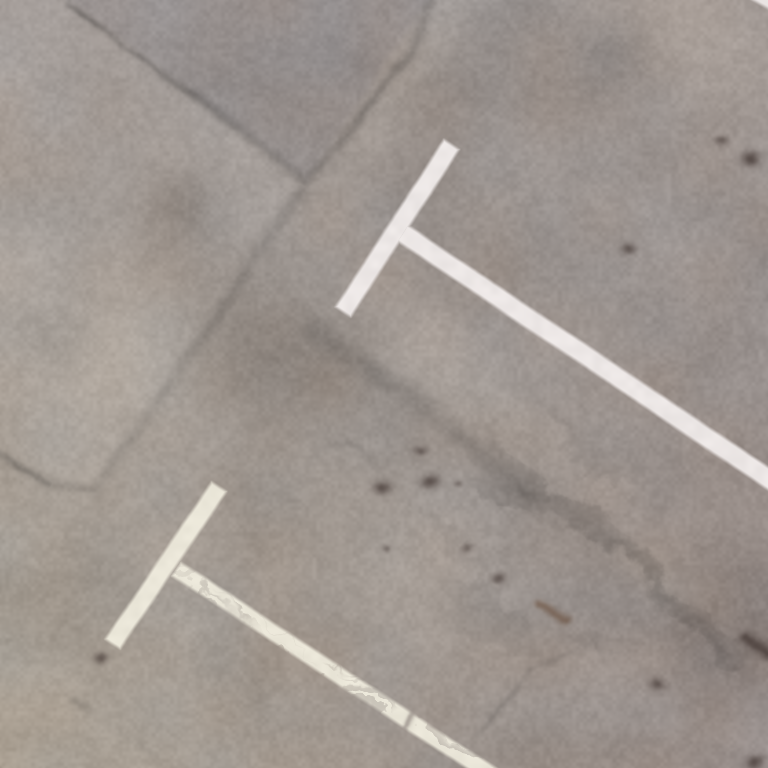
Write a Shadertoy shader that draws this texture.

```glsl
#define ALONG normalize(vec2(0.83, -0.556))
#define EDGE 0.0032
#define GRAIN 0.034
#define MOTTLE 0.105
#define STREAK 0.15
#define WARP 0.012
#define PAINT_COOL vec3(0.935, 0.915, 0.91)
#define PAINT_WARM vec3(0.935, 0.92, 0.865)
#define DIRT vec3(0.28, 0.235, 0.22)
#define RUST vec3(0.42, 0.32, 0.25)

float hash(vec2 p) {
  vec3 q = fract(p.xyx * 0.1031);
  q += dot(q, q.yzx + 33.33);
  return fract((q.x + q.y) * q.z);
}

float noise(vec2 p) {
  vec2 i = floor(p), f = fract(p);
  f = f * f * (3.0 - 2.0 * f);
  return mix(mix(hash(i), hash(i + vec2(1, 0)), f.x),
    mix(hash(i + vec2(0, 1)), hash(i + vec2(1, 1)), f.x), f.y);
}

float fbm(vec2 p) {
  float sum = 0.0, amp = 0.5;
  for (int i = 0; i < 5; i++) {
    sum += amp * noise(p);
    p = mat2(1.6, 1.2, -1.2, 1.6) * p + 17.3;
    amp *= 0.5;
  }
  return sum;
}

// Coordinates along and across the stripes
vec2 turn(vec2 p) {
  return vec2(dot(p, ALONG), dot(p, vec2(-ALONG.y, ALONG.x)));
}

// Signed distance to a line, positive on the left of a -> b
float side(vec2 p, vec2 a, vec2 b) {
  vec2 d = normalize(b - a);
  return d.x * (p.y - a.y) - d.y * (p.x - a.x);
}

// Soft line from ends.xy to ends.zw
float crack(vec2 p, vec4 ends, float width) {
  vec2 d = ends.zw - ends.xy, m = p - ends.xy;
  m = (m - d * clamp(dot(m, d) / dot(d, d), 0.0, 1.0)) / width;
  return exp(-dot(m, m));
}

// Soft patch, radii measured along and across the stripes
float blob(vec2 p, float x, float y, float rx, float ry) {
  vec2 d = turn(p - vec2(x, y)) / vec2(rx, ry);
  return exp(-dot(d, d));
}

// Painted bar with square ends
float stripe(vec2 p, vec2 a, vec2 b, float halfWidth) {
  vec2 d = normalize(b - a), m = p - 0.5 * (a + b);
  vec2 q = abs(vec2(dot(m, d), d.x * m.y - d.y * m.x)) - vec2(0.5 * length(b - a), halfWidth);
  float dist = length(max(q, 0.0)) + min(max(q.x, q.y), 0.0);
  float soft = max(EDGE, 1.0 / iResolution.y);
  return 1.0 - smoothstep(-soft, soft, dist);
}

vec3 concrete(vec2 p) {
  vec3 col = mix(mix(vec3(0.655, 0.622, 0.575), vec3(0.585, 0.545, 0.53), p.x),
    mix(vec3(0.615, 0.585, 0.568), vec3(0.605, 0.575, 0.56), p.x), p.y);
  // Slabs beside the joints
  vec2 apex = vec2(0.4, 0.762);
  float ridge = side(p, vec2(0.1, 0.99), apex);
  float slab = min(side(p, vec2(0.124, 0.362), apex), -ridge);
  slab = min(slab, side(p, vec2(0, 0.406), vec2(0.124, 0.355)));
  float wedge = min(ridge, side(p, apex, vec2(0.56, 1)));
  col += 0.022 * smoothstep(-0.008, 0.012, slab);
  col -= vec3(0.03, 0.026, 0.016) * smoothstep(-0.006, 0.01, wedge);
  // Pale patches
  float pale = 0.045 * blob(p, 0.17, 0.54, 0.09, 0.1) + 0.04 * blob(p, 0.53, 0.9, 0.035, 0.16);
  pale += 0.035 * blob(p, 0.62, 0.48, 0.17, 0.05) + 0.03 * blob(p, 0.9, 0.95, 0.12, 0.06);
  pale += 0.05 * blob(p, 0.86, 0.25, 0.07, 0.035) + 0.025 * blob(p, 0.5, 0.27, 0.14, 0.1);
  // Stains
  float stain = 0.07 * blob(p, 0.235, 0.73, 0.045, 0.055) + 0.05 * blob(p, 0.07, 0.56, 0.06, 0.05);
  stain += 0.06 * blob(p, 0.36, 0.54, 0.14, 0.07) + 0.05 * blob(p, 0.72, 0.33, 0.1, 0.05);
  stain += 0.06 * blob(p, 0.95, 0.16, 0.13, 0.06) + 0.035 * blob(p, 0.78, 0.94, 0.06, 0.07);
  return col + pale * vec3(1, 0.95, 0.8) - stain;
}

void mainImage(out vec4 fragColor, in vec2 fragCoord) {
  vec2 p = fragCoord / iResolution.y;
  vec2 warp = vec2(fbm(p * 22.0), fbm(p * 22.0 + 40.0)) - 0.48;
  vec2 w = p + WARP * warp, q = turn(p) + 0.09 * warp;
  vec3 col = concrete(p + 4.0 * WARP * warp * smoothstep(0.3, 0.9, p.x));
  col += MOTTLE * (fbm(p * 9.0 + 3.0) - 0.48) + GRAIN * (noise(p * 115.0) + noise(p * 210.0) - 1.0);
  col += 0.025 * (noise(p * 14.0 + 70.0) - 0.5) * vec3(0.5, -0.2, -0.8);

  // Smeared tyre dirt
  float streak = smoothstep(0.5, 0.95, noise(q * vec2(9, 38) + 5.0));
  col *= 1.0 - STREAK * streak * blob(p, 0.82, 0.24, 0.26, 0.15);

  // Joints: ends, then width and depth
  vec4 joints[9] = vec4[9](vec4(0.09, 0.995, 0.21, 0.905), vec4(0.21, 0.905, 0.4, 0.762),
    vec4(0.56, 1, 0.535, 0.93), vec4(0.535, 0.93, 0.4, 0.762), vec4(0.4, 0.762, 0.124, 0.362),
    vec4(0, 0.406, 0.065, 0.369), vec4(0.065, 0.369, 0.124, 0.362),
    vec4(0.41, 0.57, 0.56, 0.465), vec4(0.56, 0.465, 0.69, 0.35));
  vec2 cuts[9] = vec2[9](vec2(0.005, 0.2), vec2(0.007, 0.17), vec2(0.008, 0.13), vec2(0.007, 0.15),
    vec2(0.009, 0.08), vec2(0.005, 0.17), vec2(0.007, 0.09), vec2(0.016, 0.12), vec2(0.015, 0.1));
  float joint = 0.0;
  for (int i = 0; i < 9; i++) joint = max(joint, cuts[i].y * crack(w, joints[i], cuts[i].x));
  col *= 1.0 - joint * (0.55 + 0.9 * noise(p * 35.0));

  // Scuffs and curved scrapes
  float scrape = crack(w, vec4(0.78, 0.165, 0.69, 0.125), 0.005) + crack(w, vec4(0.69, 0.125, 0.62, 0.045), 0.005);
  scrape += crack(w, vec4(0.1, 0.09, 0.205, 0.015), 0.006);
  float arc = (length((w - vec2(0.445, 0.385)) * vec2(1, 1.2)) - 0.043) / 0.006;
  scrape += 0.7 * exp(-arc * arc) * smoothstep(0.385, 0.405, p.y);
  col *= 1.0 - 0.13 * scrape * noise(p * 30.0 + 9.0);
  col = mix(col, RUST, 0.6 * crack(w, vec4(0.703, 0.212, 0.74, 0.195), 0.006));
  col = mix(col, DIRT, 0.75 * crack(w, vec4(0.968, 0.172, 1, 0.15), 0.008));

  // Oil drops: centre and radius
  vec3 drops[13] = vec3[13](vec3(0.94, 0.816, 7), vec3(0.978, 0.792, 10), vec3(0.818, 0.679, 8),
    vec3(0.545, 0.41, 7), vec3(0.497, 0.363, 9), vec3(0.56, 0.373, 9), vec3(0.594, 0.37, 5),
    vec3(0.609, 0.288, 6), vec3(0.65, 0.246, 8), vec3(0.503, 0.283, 5), vec3(0.856, 0.108, 8),
    vec3(0.131, 0.145, 8), vec3(0.985, 0.008, 9));
  for (int i = 0; i < 13; i++) {
    vec2 d = (w - drops[i].xy) * vec2(850, 1100) / drops[i].z;
    col = mix(col, DIRT, 0.08 * drops[i].z * exp(-dot(d, d)));
  }

  // Worn parking stripes
  vec2 e = p + 0.0025 * warp;
  float cool = stripe(e, vec2(0.588, 0.812), vec2(0.447, 0.594), 0.0118);
  cool = max(cool, stripe(e, vec2(0.523, 0.697), vec2(1.03, 0.357), 0.0122));
  cool = max(cool, stripe(e, vec2(0.96, 1.026), vec2(1.04, 0.98), 0.0125));
  float stem = stripe(e, vec2(0.23, 0.259), vec2(0.66, -0.022), 0.0105);
  stem *= 1.0 - 0.75 * crack(w, vec4(0.54, 0.073, 0.528, 0.05), 0.004);
  stem *= 1.0 - 0.4 * smoothstep(0.5, 0.9, noise(q * vec2(14, 190)));
  float warm = max(stem, stripe(e, vec2(0.285, 0.366), vec2(0.147, 0.162), 0.0115));
  float wear = 0.035 * (noise(p * 90.0) - 0.5);
  col = mix(col, PAINT_COOL + wear, 0.97 * cool);
  col = mix(col, PAINT_WARM + wear, 0.95 * warm);
  fragColor = vec4(col, 1);
}
```
